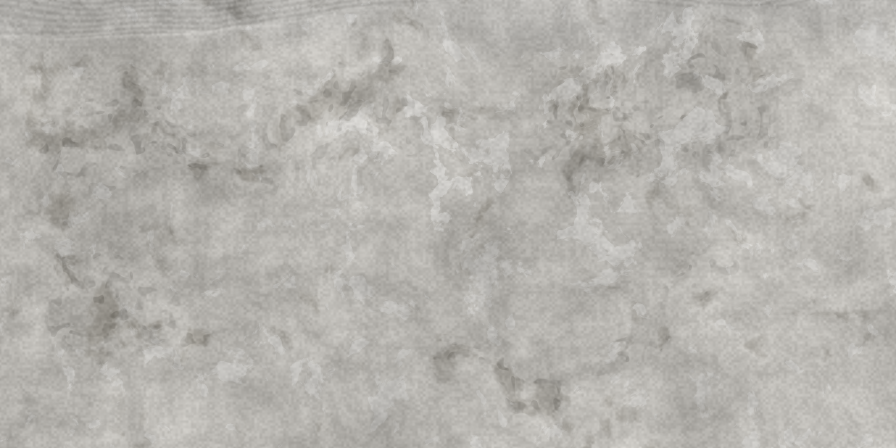
Give the GLSL for this texture, as a Shadertoy shader.

```glsl
#define BASE_TONE 0.722
#define CLOUD_CONTRAST 0.20
#define MOTTLE_CONTRAST 0.17
#define GRAIN_CONTRAST 0.075
#define STREAK_CONTRAST 0.045
#define DIRT_DEPTH 0.085
#define PIT_DEPTH 0.075
#define FLAKE_LIFT 0.075
#define STRATA_SPACING 0.013
#define STONE_TINT vec3(0.010, 0.001, -0.019)
#define RUST_TINT vec3(0.006, 0.0, -0.012)

float hash(vec2 p) {
    return fract(sin(dot(p, vec2(127.1, 311.7))) * 43758.5453);
}

float noise(vec2 p) {
    vec2 cell = floor(p), f = fract(p);
    f = f * f * (3.0 - 2.0 * f);
    float low = mix(hash(cell), hash(cell + vec2(1, 0)), f.x);
    float high = mix(hash(cell + vec2(0, 1)), hash(cell + vec2(1, 1)), f.x);
    return mix(low, high, f.y);
}

float fbm(vec2 p) {
    float sum = 0.0, amp = 0.5;
    for (int i = 0; i < 5; i++) {
        sum += amp * noise(p);
        p = mat2(1.6, 1.2, -1.2, 1.6) * p + 17.3;
        amp *= 0.55;
    }
    return sum / 1.055;
}

// Soft elliptical region
float blob(vec2 p, vec2 center, vec2 radius) {
    vec2 d = (p - center) / radius;
    return exp(-dot(d, d));
}

// Where grime gathers
float dirtRegion(vec2 p) {
    float r = blob(p, vec2(0.28, 0.66), vec2(0.28, 0.17));
    r += blob(p, vec2(0.76, 0.72), vec2(0.20, 0.13));
    r += blob(p, vec2(1.58, 0.74), vec2(0.22, 0.16));
    r += blob(p, vec2(1.24, 0.77), vec2(0.13, 0.13));
    r += blob(p, vec2(0.28, 0.27), vec2(0.26, 0.13));
    r += blob(p, vec2(1.22, 0.16), vec2(0.28, 0.07));
    r += blob(p, vec2(1.49, 0.38), vec2(0.10, 0.07));
    return min(r, 1.0);
}

// Where pale paint still clings
float flakeRegion(vec2 p) {
    float r = blob(p, vec2(1.30, 0.70), vec2(0.32, 0.22));
    r += blob(p, vec2(1.56, 0.90), vec2(0.20, 0.05));
    r += 0.8 * blob(p, vec2(0.92, 0.64), vec2(0.12, 0.18));
    r += blob(p, vec2(2.0, 0.42), vec2(0.05, 0.16));
    r += 0.6 * blob(p, vec2(0.36, 0.15), vec2(0.30, 0.03));
    return min(r, 1.0);
}

// Wavy sediment lines along the upper left edge: x = tone, y = coverage
vec2 strata(vec2 p) {
    float warp = 0.035 * (fbm(p * vec2(3.5, 6.0)) - 0.5);
    float rise = 0.07 * smoothstep(0.45, 0.95, p.x);
    float height = p.y - 0.925 - rise + warp + 0.008 * sin(p.x * 9.0);
    float phase = height / STRATA_SPACING + 1.5 * noise(p * vec2(6.0, 14.0));
    float cover = smoothstep(-0.004, 0.006, height);
    float crest = exp(-pow(height / 0.005, 2.0)) * (1.0 - smoothstep(0.7, 1.0, p.x));
    float lines = 0.022 * sin(6.2832 * phase) - 0.030;
    return vec2(lines * cover + 0.045 * crest, cover);
}

void mainImage(out vec4 fragColor, in vec2 fragCoord) {
    vec2 p = fragCoord / iResolution.y;
    vec2 warp = vec2(fbm(p * 5.0), fbm(p * 5.0 + 41.0)) - 0.5;
    vec2 q = p + 0.12 * warp;

    // Cement body: clouds, mottling, trowel streaks and grain
    float tone = BASE_TONE;
    tone += CLOUD_CONTRAST * (fbm(q * 2.6 + 3.0) - 0.5);
    tone += MOTTLE_CONTRAST * (fbm(q * 17.0 + 9.0) - 0.5);
    tone += STREAK_CONTRAST * (fbm(q * vec2(28.0, 2.0)) - 0.5);
    tone += STREAK_CONTRAST * (fbm(q * vec2(3.0, 40.0) + 7.0) - 0.5);
    tone += GRAIN_CONTRAST * (noise(p * 170.0) - 0.5);

    // Grime blotches with small pits inside
    float dirt = dirtRegion(p + 0.35 * warp);
    float blotch = smoothstep(0.0, 0.18, fbm(q * 13.0 + 23.0) - 0.64 + 0.18 * dirt);
    float pits = smoothstep(0.62, 0.84, noise(q * 62.0)) * smoothstep(0.2, 0.9, dirt + 0.4 * blotch);
    tone -= DIRT_DEPTH * blotch + PIT_DEPTH * pits;

    // Flaked pale paint with crisp ragged rims
    float cling = flakeRegion(p + 0.30 * warp);
    float flake = smoothstep(0.0, 0.07, fbm(q * 20.0 + 57.0) - 0.66 + 0.15 * cling);
    tone += FLAKE_LIFT * flake * (0.6 + 0.4 * cling);

    // Grey wash and sediment at the top
    float wash = smoothstep(0.86, 0.97, p.y + 0.15 * warp.y);
    vec2 layer = strata(p);
    tone += layer.x - 0.015 * wash * (1.0 - layer.y);

    float rust = blotch * fbm(p * 7.0 + 80.0) - 0.5 * flake - 0.4 * wash;
    vec3 color = vec3(tone) + STONE_TINT + RUST_TINT * rust;
    fragColor = vec4(clamp(color, 0.0, 1.0), 1.0);
}
```
